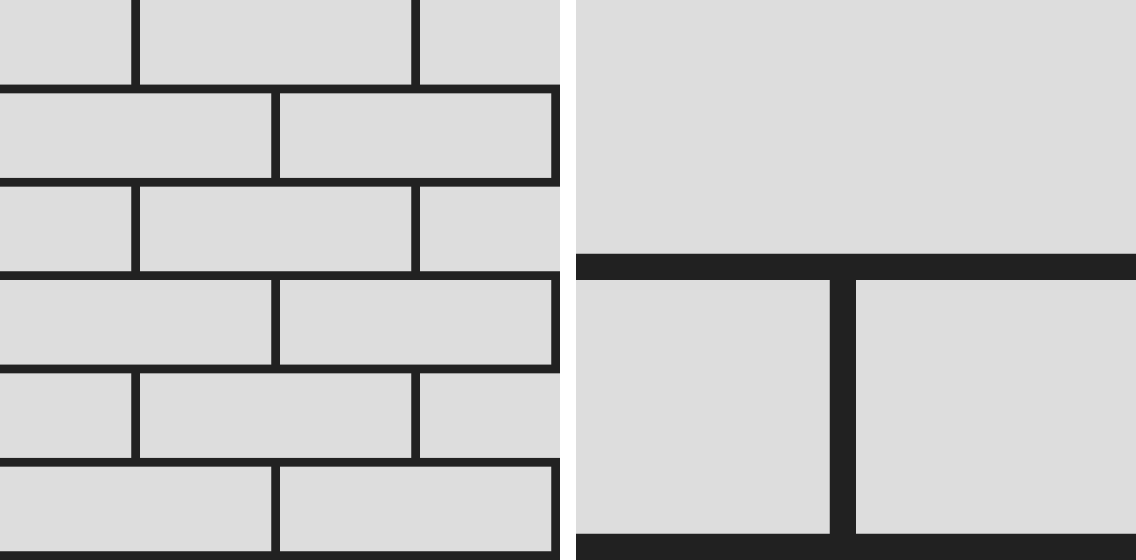
Left: the whole. Right: its middle third, enlarged.
Give the GLSL for this pattern, as a WebGL 1 fragment shader.

```glsl
precision highp float;
// Running-bond brick wall: flat pale bricks with dark joints, alternate rows shifted by half a brick.

#define BRICKS_ACROSS 2.0
#define ROWS 6.0
#define JOINT_WIDTH 0.015625
#define ROW_SHIFT 0.5
#define BRICK_COLOR vec3(0.867)
#define JOINT_COLOR vec3(0.13)

uniform vec2 u_resolution;

// Coverage of a pixel by a centred rectangle, smoothed over one pixel per axis.
float boxCoverage(vec2 p, vec2 halfSize) {
    vec2 inside = clamp((halfSize - abs(p)) * u_resolution + 0.5, 0.0, 1.0);
    return inside.x * inside.y;
}

// Brick mask over the unit canvas; whole repeats and an even row count make it tile.
float brickMask(vec2 uv) {
    vec2 grid = vec2(BRICKS_ACROSS, ROWS);

    // Move the cell borders to the middle of the joints.
    vec2 cell = (uv + vec2(0.5, -0.5) * JOINT_WIDTH) * grid;
    cell.x += ROW_SHIFT * mod(floor(cell.y), 2.0);

    // Position from the brick centre, in canvas units.
    vec2 local = (fract(cell) - 0.5) / grid;
    return boxCoverage(local, 0.5 / grid - 0.5 * JOINT_WIDTH);
}

void main() {
    vec2 uv = gl_FragCoord.xy / u_resolution;
    gl_FragColor = vec4(mix(JOINT_COLOR, BRICK_COLOR, brickMask(uv)), 1.0);
}
```
